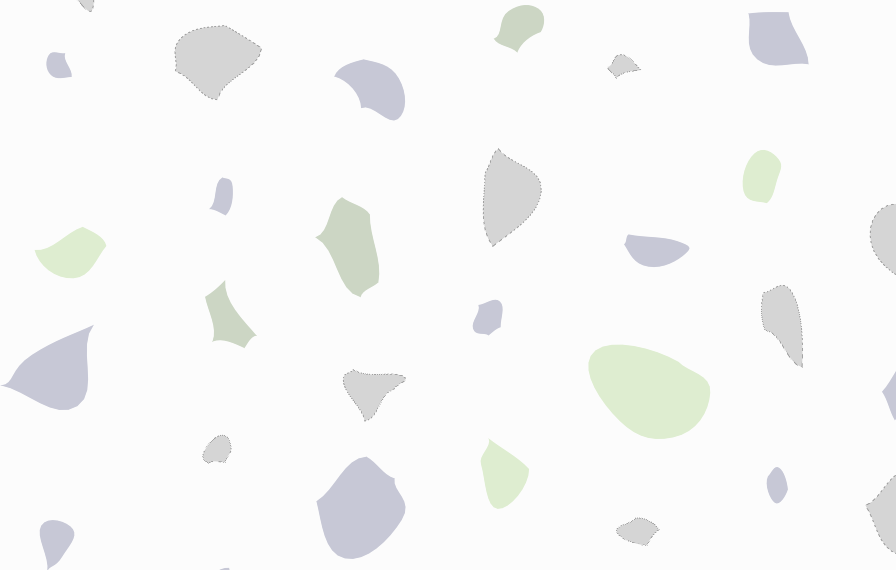
This pattern is drawn by a WebGL 2 fragment shader. Its source:

```glsl
#version 300 es
precision highp float;

uniform vec2 u_resolution;
out vec4 fragColor;

// Colours
const vec3 GROUND = vec3(0.99);
const vec3 LAVENDER = vec3(0.78, 0.785, 0.84);
const vec3 GREY = vec3(0.835);
const vec3 LIME = vec3(0.87, 0.93, 0.815);
const vec3 SAGE = vec3(0.80, 0.84, 0.77);
const vec3 RIM = vec3(0.45);

// Cumulative share of chips per colour
const float LAVENDER_END = 0.38;
const float GREY_END = 0.735;
const float LIME_END = 0.86;

// Layout, in canvas heights
const float CELL = 0.25;
const float STAGGER = 0.35;
const float MIN_RADIUS = 0.032;
const float MAX_RADIUS = 0.122;
const float REACH = 0.18;
const float RIM_WIDTH = 0.001;
const float RIM_STRENGTH = 0.6;

// Chip outline
const int STEPS = 8;
const float SMOOTH_CORNERS = 0.42;
const float ROUNDNESS = 0.75;
const float EDGE_CURL = 1.5;
const float MAX_BEND = 0.9;
const float TAU = 6.2831853;

float hash(ivec2 cell, int salt) {
    uint n = uint(cell.x + 64) * 1597334677u
           ^ uint(cell.y + 64) * 3812015801u
           ^ uint(salt + 1) * 2798796415u;
    n = (n ^ (n >> 16)) * 2246822519u;
    n = (n ^ (n >> 13)) * 3266489917u;
    n ^= n >> 16;
    return float(n >> 8) / 16777216.0;
}

mat2 rotation(float angle) {
    float c = cos(angle), s = sin(angle);
    return mat2(c, s, -s, c);
}

// Corner of a stretched and bent polygon of unit radius
vec2 corner(ivec2 cell, int index, int count) {
    int i = (index + count) % count;
    float angle = (float(i) + 0.6 * (hash(cell, 10 + i) - 0.5)) * TAU / float(count);
    vec2 v = mix(0.65, 1.1, hash(cell, 20 + i)) * vec2(cos(angle), sin(angle));
    v.y *= mix(0.5, 0.85, hash(cell, 1));
    v.y += (hash(cell, 2) - 0.5) * MAX_BEND * (v.x * v.x - 0.4);
    return v;
}

// Tangent at a corner: shared when smooth, turned off the edge when sharp
vec2 tangent(ivec2 cell, int i, int salt, vec2 edge, vec2 chord) {
    if (hash(cell, 30 + i) < SMOOTH_CORNERS) return chord * ROUNDNESS;
    return rotation((hash(cell, salt + i) - 0.5) * EDGE_CURL) * edge;
}

// Signed distance to a chip bounded by Hermite curves
float chipDistance(vec2 q, ivec2 cell) {
    int count = hash(cell, 3) < 0.45 ? 4 : 5;
    float nearest = 1e3;
    float side = 1.0;
    for (int i = 0; i < count; i++) {
        int j = (i + 1) % count;
        vec2 a = corner(cell, i, count);
        vec2 b = corner(cell, j, count);
        vec2 ta = tangent(cell, i, 40, b - a, b - corner(cell, i - 1, count));
        vec2 tb = tangent(cell, j, 50, b - a, corner(cell, j + 1, count) - a);
        vec2 start = a;
        for (int k = 1; k <= STEPS; k++) {
            float t = float(k) / float(STEPS);
            float u = 1.0 - t;
            vec2 end = u * u * (1.0 + 2.0 * t) * a + t * t * (3.0 - 2.0 * t) * b
                     + t * u * (u * ta - t * tb);
            if (k == STEPS) end = b;
            vec2 e = end - start, w = q - start;
            vec2 gap = w - e * clamp(dot(w, e) / max(dot(e, e), 1e-8), 0.0, 1.0);
            nearest = min(nearest, dot(gap, gap));
            bvec3 crossing = bvec3(q.y >= start.y, q.y < end.y, e.x * w.y > e.y * w.x);
            if (all(crossing) || all(not(crossing))) side = -side;
            start = end;
        }
    }
    return side * sqrt(nearest);
}

vec3 chipColour(float pick) {
    if (pick < LAVENDER_END) return LAVENDER;
    if (pick < GREY_END) return GREY;
    return pick < LIME_END ? LIME : SAGE;
}

void main() {
    vec2 p = gl_FragCoord.xy / u_resolution.y;
    float pixel = 1.0 / u_resolution.y;
    ivec2 home = ivec2(floor(p / CELL));
    vec3 colour = GROUND;

    // Scatter one chip per cell
    for (int y = -1; y <= 1; y++) for (int x = -1; x <= 1; x++) {
        ivec2 cell = home + ivec2(x, y);
        vec2 id = vec2(cell);
        float size = fract(dot(id, vec2(0.7549, 0.5698)) + 0.3);
        float pick = fract(dot(id, vec2(0.618, 0.37)));
        vec2 jitter = (vec2(hash(cell, 4), hash(cell, 5)) - 0.5) * mix(0.5, 0.15, size);
        jitter.y += (mod(id.x, 2.0) - 0.5) * STAGGER;
        vec2 offset = p - (id + 0.5 + jitter) * CELL;
        if (length(offset) > REACH) continue;

        float radius = mix(MIN_RADIUS, MAX_RADIUS, pow(size, 1.3));
        vec2 q = rotation(hash(cell, 6) * TAU) * offset / radius;
        float d = chipDistance(q, cell) * radius;
        vec3 fill = chipColour(pick);
        colour = mix(colour, fill, 1.0 - smoothstep(-0.6 * pixel, 0.6 * pixel, d));

        // Fine broken rim on the grey chips
        if (fill == GREY) {
            float dash = smoothstep(-0.3, 0.3, sin(atan(q.y, q.x) * 60.0));
            float rim = 1.0 - smoothstep(0.0, RIM_WIDTH + 0.5 * pixel, abs(d));
            colour = mix(colour, RIM, rim * dash * RIM_STRENGTH);
        }
    }
    fragColor = vec4(colour, 1.0);
}
```
